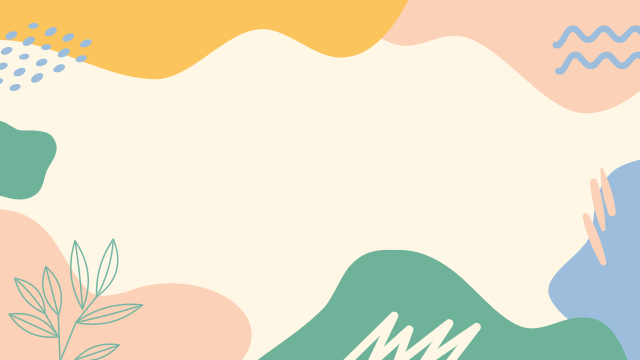
Reproduce this background procedurally as a WebGL 1 fragment shader.

```glsl
precision highp float;
// Flat organic background: wavy pastel blobs around a cream field, with dots,
// waves, brush strokes, a scribble and a leafy sprig on top.
// Blob edges are chains of cubic spans; details are signed distances.
uniform vec2 u_resolution;

const vec2 CANVAS = vec2(7.68, 4.32);  // size in design units, y runs down
const vec3 CREAM = vec3(1., .97, .9);
const vec3 PINK = vec3(.985, .82, .72);
const vec3 GREEN = vec3(.435, .7, .605);
const vec3 YELLOW = vec3(.985, .77, .36);
const vec3 BLUE = vec3(.61, .74, .86);
const vec3 SPRIG = vec3(.46, .71, .64);
const float LINE_RADIUS = .009;
const float WAVE_RADIUS = .039;
const float WAVE_PERIOD = .377;
const float SCRIBBLE_RADIUS = .05;
const vec2 DOT_SIZE = vec2(.072, .041);

// Edge builder: knots hold position, value and slope
float at;
vec3 knot;
vec2 edge;  // value and slope at the current position

void from(float position, float x, float y, float s) {
  at = position;
  knot = vec3(x, y, s);
  edge = vec2(y, 0.);
}

void to(float x, float y, float s) {
  if (at > knot.x) {
    float w = x - knot.x, t = min((at - knot.x) / w, 1.), rise = y - knot.y;
    float a = knot.z * w, b = 3. * rise - 2. * a - s * w, c = a + s * w - 2. * rise;
    edge = vec2(knot.y + t * (a + t * (b + t * c)), (a + t * (2. * b + 3. * t * c)) / w);
  }
  knot = vec3(x, y, s);
}

// Signed distance beyond an edge
float beyond(float v, vec2 e) { return (v - e.x) / sqrt(1. + e.y * e.y); }

float ellipse(vec2 p, vec2 radii) {
  float k = length(p / radii);
  return k * (k - 1.) / max(length(p / (radii * radii)), .001);
}

// Brush stroke from ends.xy to ends.zw with a swollen middle
float stroke(vec2 p, vec4 ends, float r1, float r2, float swell) {
  vec2 d = ends.zw - ends.xy, q = p - ends.xy;
  float t = clamp(dot(q, d) / dot(d, d), 0., 1.);
  return length(q - d * t) - mix(r1, r2, t) - swell * 4. * t * (1. - t);
}

float stem(vec2 p, vec4 ends) { return stroke(p, ends, LINE_RADIUS, LINE_RADIUS, 0.); }

// Leaf outline with midrib, from base (xy) to tip (zw)
float leaf(vec2 p, vec4 ends, float halfWidth, float bend) {
  vec2 d = ends.zw - ends.xy, q = p - ends.xy;
  float len = length(d), u = dot(q, d) / (len * len);
  float arch = 4. * u * (1. - u), slope = 4. * (1. - 2. * u) * halfWidth / len;
  float v = dot(q, vec2(-d.y, d.x)) / len - bend * arch;
  float side = abs(beyond(abs(v), vec2(halfWidth * arch, slope)));
  return max(min(side, abs(v)), (abs(u - .5) - .5) * len) - LINE_RADIUS;
}

float sprig(vec2 p) {
  float d = min(stem(p, vec4(.72, 4.34, .91, 3.87)), stem(p, vec4(.91, 3.87, 1.16, 3.56)));
  d = min(d, min(stem(p, vec4(.72, 4.34, .7, 3.78)), stem(p, vec4(.7, 4.04, .54, 3.76))));
  d = min(d, leaf(p, vec4(.99, 3.71, .9, 2.89), .1, .01));
  d = min(d, leaf(p, vec4(1.16, 3.56, 1.36, 2.87), .1, .04));
  d = min(d, leaf(p, vec4(.91, 3.87, 1.71, 3.66), .09, .01));
  d = min(d, leaf(p, vec4(.7, 3.78, .55, 3.2), .1, 0.));
  d = min(d, leaf(p, vec4(.54, 3.76, .18, 3.34), .09, .02));
  d = min(d, leaf(p, vec4(.7, 4.04, .11, 3.77), .1, 0.));
  return min(d, leaf(p, vec4(.9, 4.32, 1.43, 4.14), .075, 0.));
}

// Skewed lattice of tilted ellipses
float dots(vec2 p) {
  float d = 9.;
  for (int j = 0; j < 5; j++) for (int i = -1; i < 4; i++) {
    float x = float(i), y = float(j), vary = fract(sin(x * 13. + y * 78.2) * 437.5);
    float c = cos(.15 + .45 * vary), s = sin(.15 + .45 * vary);
    vec2 q = p - vec2(.4, .31) - x * vec2(.21, .07) - y * vec2(-.055, .185);
    q = vec2(q.x * c - q.y * s, q.x * s + q.y * c);
    if (i + j >= 0 && i + j <= 4) d = min(d, ellipse(q, DOT_SIZE * (.85 + .3 * vary)));
  }
  return d;
}

float waveHeight(float x) {
  float tail = 1. - smoothstep(0., .2, x);
  return .41 - .065 * cos(6.2832 * (x - .2) / WAVE_PERIOD) + .065 * tail;
}

float waves(vec2 p) {
  float d = 9.;
  for (int i = 0; i < 2; i++) {
    vec2 q = p - vec2(6.67, 0.) - float(i) * vec2(.03, .315);
    float h = waveHeight(q.x), slope = (waveHeight(q.x + .01) - h) / .01;
    float body = q.x < 0. ? 9. : abs(beyond(q.y, vec2(h, slope)));
    d = min(d, min(body, length(q - vec2(0., waveHeight(0.)))) - WAVE_RADIUS);
  }
  return d;
}

float scribble(vec2 p) {
  float d = 9.;
  for (int i = 0; i < 4; i++) {
    float k = float(i), kink = i == 1 ? 1. : 0., x = 4.14 + .31 * k;
    vec2 top = vec2(4.73 + .33 * k - .15 * kink, 3.79 + .045 * k + .12 * kink);
    d = min(d, stem(p, vec4(x, 4.37, top)));
    d = min(d, stem(p, vec4(top, x + .31, 4.37)));
  }
  return d + LINE_RADIUS - SCRIBBLE_RADIUS;
}

void paint(inout vec3 color, vec3 ink, float d) {
  color = mix(color, ink, clamp(.5 - d * u_resolution.y / CANVAS.y, 0., 1.));
}

void main() {
  vec2 p = gl_FragCoord.xy / u_resolution * CANVAS;
  p.y = CANVAS.y - p.y;
  vec3 color = CREAM;
  // Top: pink, then yellow with dots and waves
  from(p.x, 4., -1., 0.); to(4.5, .42, .6); to(4.87, .55, 0.);
  to(5.45, .43, 0.); to(7.03, 1.36, 0.); to(7.68, 1.09, -.8);
  paint(color, PINK, beyond(p.y, edge));
  from(p.x, 0., .48, 0.); to(1.87, .95, 0.); to(3.15, .35, 0.);
  to(4.08, .69, 0.); to(5., -.2, -2.2);
  paint(color, YELLOW, beyond(p.y, edge));
  paint(color, BLUE, min(dots(p), waves(p)));
  // Left: green blob, radius by angle
  vec2 q = p - vec2(0., 1.96);
  float r = max(length(q), .01);
  from(atan(q.y, q.x), -1.571, .51, -.13); to(-1.117, .456, 0.); to(-.593, .663, .55);
  to(-.344, .712, 0.); to(.12, .576, -.2); to(.588, .577, 0.); to(1.571, .39, -.07);
  paint(color, GREEN, beyond(r, vec2(edge.x, edge.y / r)));
  // Bottom left: pink hill with a rounded end
  from(p.x, 0., 2.51, .1); to(.7, 2.97, 1.6); to(1.2, 3.55, 0.);
  to(2.05, 3.4, 0.); to(2.9, 4.4, 0.);
  paint(color, PINK, min(-beyond(p.y, edge), ellipse(p - vec2(2.05, 4.02), vec2(.97, .62))));
  paint(color, SPRIG, sprig(p));
  // Right: blue blob, left edge by height, with strokes
  from(p.y, 1.91, 7.7, -4.); to(2.06, 7.35, -1.1); to(2.5, 7.14, -.25);
  to(2.9, 7.04, -.7); to(3.48, 6.58, 0.); to(3.86, 6.85, 1.2);
  paint(color, BLUE, -beyond(p.x, edge));
  paint(color, PINK, stroke(p, vec4(7.22, 2.03, 7.345, 2.55), .015, .045, .022));
  paint(color, PINK, stroke(p, vec4(7.125, 2.19, 7.24, 2.75), .045, .025, .02));
  paint(color, PINK, stroke(p, vec4(7.03, 2.6, 7.24, 3.15), .04, .035, .022));
  // Bottom: green hills with a scribble
  from(p.x, 3., 4.39, -.8); to(3.88, 3.7, -1.); to(4.2, 3.19, -1.1); to(4.8, 3., 0.);
  to(5.6, 3.39, .95); to(6.38, 3.94, 0.); to(6.97, 3.81, 0.); to(7.6, 4.52, 3.2);
  paint(color, GREEN, -beyond(p.y, edge));
  paint(color, CREAM, scribble(p));
  gl_FragColor = vec4(color, 1.);
}
```
